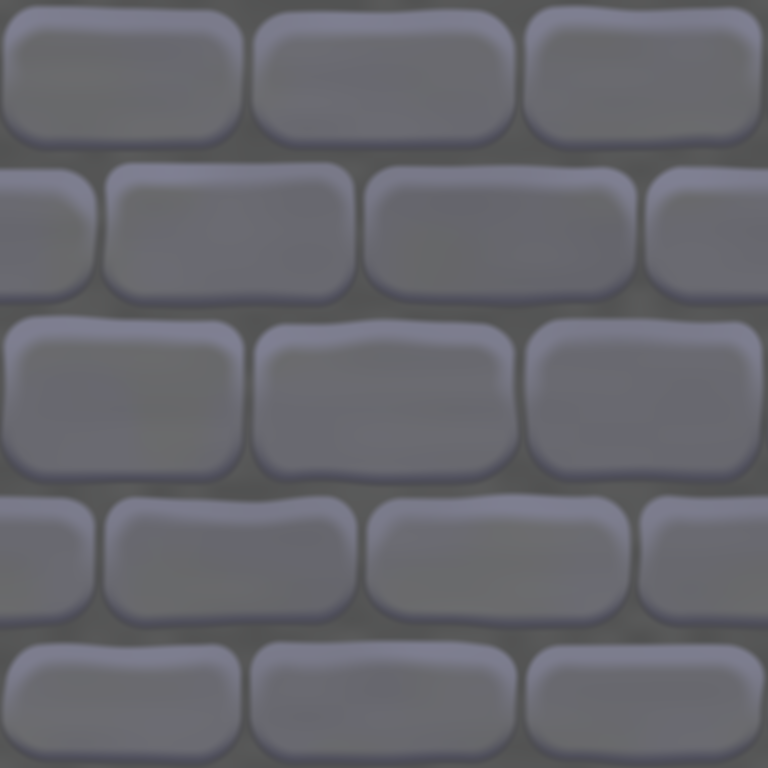
This texture is drawn by a three.js fragment shader. Its source:

```glsl
// Hand-painted wall of rounded grey stones: five staggered courses of three, with soft bevels.
varying vec2 vUv;

// Layout, in canvas units
const vec4 COURSE_EDGES = vec4(0.178, 0.365, 0.596, 0.799);
const vec2 EVEN_JOINTS = vec2(0.320, 0.678);
const vec2 ODD_JOINTS = vec2(0.336, 0.702);
const float ODD_SHIFT = 0.131;
const float JOINT_JITTER = 0.016;
const vec2 HALF_GAP = vec2(0.0065, 0.0100);
const float SIZE_JITTER = 0.008;
const float EDGE_SOFTNESS = 0.006;
const float EDGE_WOBBLE = 0.009;

// Bevel
const vec2 BEVEL_INSET = vec2(0.019, 0.020);
const float BEVEL_DROP = 0.012;
const float SHADE_WIDTH = 0.020;

// Colours
const vec3 MORTAR = vec3(0.335, 0.337, 0.337);
const vec3 MORTAR_SHADOW = vec3(0.295, 0.295, 0.315);
const vec3 FACE = vec3(0.410, 0.410, 0.437);
const vec3 HIGHLIGHT = vec3(0.500, 0.502, 0.575);
const vec3 UNDERSIDE = vec3(0.290, 0.290, 0.350);

float hash(vec2 p) {
  vec3 q = fract(vec3(p.xyx) * 0.1031);
  q += dot(q, q.yzx + 33.33);
  return fract((q.x + q.y) * q.z);
}

// Value noise that wraps after "cells" lattice steps
float tileNoise(vec2 uv, vec2 cells, float seed) {
  vec2 p = uv * cells;
  vec2 i = floor(p);
  vec2 f = fract(p);
  f = f * f * (3.0 - 2.0 * f);
  vec2 a = mod(i, cells) + seed;
  vec2 b = mod(i + 1.0, cells) + seed;
  return mix(mix(hash(a), hash(vec2(b.x, a.y)), f.x),
             mix(hash(vec2(a.x, b.y)), hash(b), f.x), f.y);
}

float roundedBox(vec2 p, vec2 halfSize, float radius) {
  vec2 q = abs(p) - halfSize + radius;
  return length(max(q, 0.0)) + min(max(q.x, q.y), 0.0) - radius;
}

void main() {
  // Uneven outlines
  vec2 wobble = vec2(tileNoise(vUv, vec2(14.0), 3.0), tileNoise(vUv, vec2(12.0), 41.0)) - 0.5;
  vec2 p = vUv + EDGE_WOBBLE * wobble;
  p.y = clamp(p.y, 0.0, 1.0);

  // Course that holds this point
  vec4 passed = step(COURSE_EDGES, vec4(p.y));
  float course = dot(passed, vec4(1.0));
  vec4 below = COURSE_EDGES * passed;
  vec4 above = mix(COURSE_EDGES, vec4(1.0), passed);
  float low = max(max(below.x, below.y), max(below.z, below.w));
  float high = min(min(above.x, above.y), min(above.z, above.w));

  // Stone within the course
  float odd = mod(course, 2.0);
  float x = fract(p.x - odd * ODD_SHIFT);
  vec2 joints = mix(EVEN_JOINTS, ODD_JOINTS, odd);
  joints += JOINT_JITTER * (vec2(hash(vec2(course, 7.0)), hash(vec2(course, 19.0))) - 0.5);
  float column = step(joints.x, x) + step(joints.y, x);
  float left = column < 0.5 ? 0.0 : (column < 1.5 ? joints.x : joints.y);
  float right = column < 0.5 ? joints.x : (column < 1.5 ? joints.y : 1.0);
  vec2 id = vec2(column, course) + 5.0;

  // Stone outline, with a varied top edge and rounder lower corners
  float topDrop = SIZE_JITTER * hash(id + 11.0);
  vec2 halfSize = 0.5 * vec2(right - left, high - low - topDrop) - HALF_GAP;
  vec2 q = vec2(x, p.y) - 0.5 * vec2(left + right, low + high - topDrop);
  float lift = q.y / halfSize.y;
  float radius = mix(0.052, 0.036, smoothstep(-0.4, 0.4, lift)) + 0.012 * hash(id + 23.0);
  float d = roundedBox(q, halfSize, radius);
  float stone = 1.0 - smoothstep(-EDGE_SOFTNESS, EDGE_SOFTNESS, d);

  // Mortar, darkest beneath the stones
  float grain = tileNoise(vUv, vec2(24.0, 36.0), 71.0);
  vec3 mortar = MORTAR + 0.035 * (grain - 0.5);
  float contact = 1.0 - smoothstep(0.0, 0.010, d);
  mortar = mix(mortar, MORTAR_SHADOW, contact * (1.0 - smoothstep(-0.9, 0.3, lift)));

  // Brushed face
  float brush = tileNoise(vUv, vec2(10.0, 30.0), 97.0);
  float patches = tileNoise(vUv, vec2(9.0), 131.0);
  vec3 color = FACE + 0.014 * (brush - 0.5) + 0.020 * (hash(id + 37.0) - 0.5);
  color += vec3(0.0, 0.002, -0.018) * smoothstep(0.4, 0.9, patches);

  // Lit bevel: broad on top, thinning down the sides
  float inner = roundedBox(q + vec2(0.0, BEVEL_DROP), halfSize - BEVEL_INSET, radius * 0.85);
  float rim = smoothstep(-0.010, 0.018, inner + 0.008 * (brush - 0.5));
  float light = rim * smoothstep(-0.45, 0.75, lift);
  color = mix(color, HIGHLIGHT, light * (0.68 + 0.32 * patches));

  // Shaded lower bevel
  float shade = smoothstep(-SHADE_WIDTH, 0.0, d) * (1.0 - smoothstep(-0.95, -0.25, lift));
  color = mix(color, UNDERSIDE, 0.85 * shade);

  gl_FragColor = vec4(mix(mortar, color, stone), 1.0);
}
```
